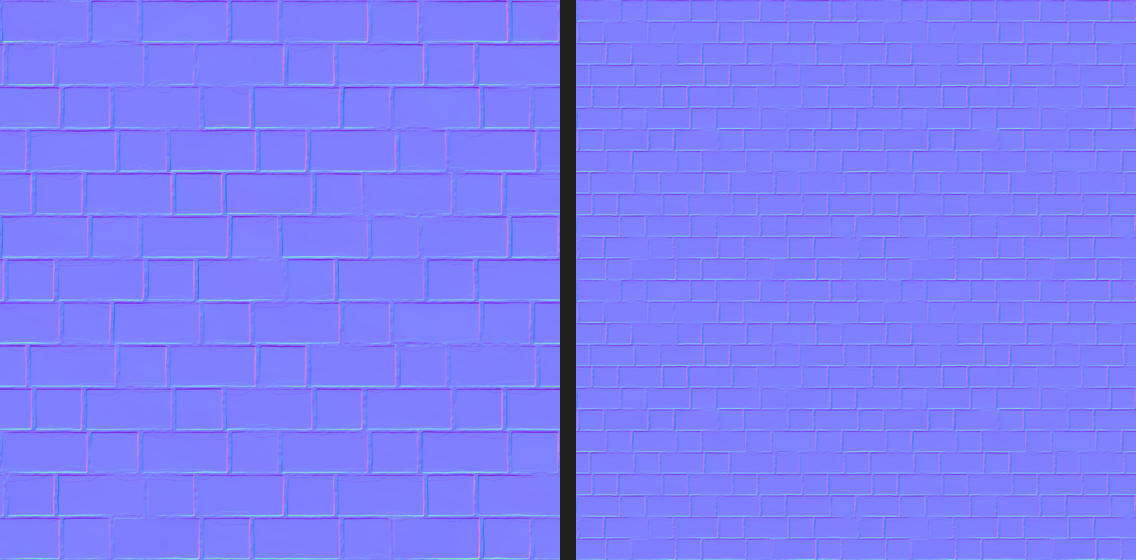
Left: one tile. Right: repeated 2 by 2.
Give the GLSL for this texture map, as a WebGL 2 fragment shader.

```glsl
#version 300 es
precision highp float;

uniform vec2 u_resolution;
out vec4 fragColor;

float hash(vec2 p) {
    vec3 q = fract(p.xyx * 0.1031);
    q += dot(q, q.yzx + 33.33);
    return fract((q.x + q.y) * q.z);
}

// Value noise that wraps over the unit square.
float noise(vec2 p, vec2 cells) {
    p *= cells;
    vec2 i = floor(p);
    vec2 f = fract(p);
    f = f * f * (3.0 - 2.0 * f);
    vec2 a = mod(i, cells);
    vec2 b = mod(i + 1.0, cells);
    return mix(mix(hash(a), hash(vec2(b.x, a.y)), f.x),
               mix(hash(vec2(a.x, b.y)), hash(b), f.x), f.y);
}

float roundedBox(vec2 p, vec2 halfSize, float radius) {
    vec2 q = abs(p) - halfSize + radius;
    return length(max(q, 0.0)) + min(max(q.x, q.y), 0.0) - radius;
}

float wallHeight(vec2 p) {
    // Slightly uneven edges
    vec2 wobble = vec2(noise(p, vec2(23.0, 37.0)), noise(p + 0.37, vec2(31.0, 26.0))) - 0.5;
    wobble += 0.4 * vec2(noise(p, vec2(90.0)), noise(p + 0.61, vec2(80.0))) - 0.2;
    vec2 w = p + wobble * vec2(0.0016, 0.0014);

    // Thirteen courses of alternating long and short bricks
    float course = (1.0 - w.y) * 13.0;
    float row = mod(floor(course), 13.0);
    float along = w.x * 4.0 - 0.4 * row;
    float pair = mod(floor(along), 4.0);
    float x = fract(along);
    float isShort = step(0.64, x);
    float center = mix(0.32, 0.82, isShort);
    float halfLength = mix(0.32, 0.18, isShort);
    vec2 local = vec2((x - center) / 4.0, (0.5 - fract(course)) / 13.0);
    vec2 id = vec2(pair * 2.0 + isShort + 5.0, row + 11.0);
    float seed = hash(id);
    vec2 halfSize = vec2(halfLength / 4.0 - 0.0021, 0.5 / 13.0 - 0.0008);
    halfSize -= vec2(0.0006, 0.0004) * seed;
    float d = roundedBox(local, halfSize, 0.0045);
    float brick = 1.0 - smoothstep(-0.0032, 0.0, d);

    // Rough mortar, shallower in places and leaning across upright joints
    float fill = noise(p + 0.19, vec2(17.0, 26.0));
    float mortar = -mix(0.0017, 0.0007, smoothstep(0.35, 0.9, fill));
    mortar += 0.0008 * (noise(p, vec2(150.0, 140.0)) - 0.5);
    float across = local.x - sign(local.x) * halfLength / 4.0;
    mortar += 0.12 * across * exp(-across * across / 0.00002);

    // Undulating, tilted faces with soft shoulders
    float face = 0.0022 * (noise(vec2(p.x + p.y, p.y - p.x), vec2(9.0, 6.0)) - 0.5);
    face += 0.0001 * noise(vec2(p.x + p.y, p.y), vec2(22.0, 60.0));
    vec2 tilt = vec2(hash(id + 31.0), hash(id + 57.0)) - 0.5;
    face += dot(local, tilt * vec2(0.024, 0.03));
    face -= 0.0003 * exp(min(d, 0.0) / 0.005);

    // Thin flakes along the upper and lower edges
    float edge = halfSize.y - abs(local.y);
    float reach = 0.023 * noise(p + 0.43, vec2(29.0, 26.0)) - 0.0085;
    reach += 0.003 * noise(p, vec2(110.0, 39.0));
    float flake = 1.0 - smoothstep(reach - 0.0024, reach, edge);
    face -= 0.0002 * flake * smoothstep(0.002, 0.007, reach);

    return mix(mortar, face, brick);
}

void main() {
    vec2 uv = gl_FragCoord.xy / u_resolution;
    vec2 e = vec2(0.0008, 0.0);
    vec2 slope = vec2(wallHeight(uv + e.xy) - wallHeight(uv - e.xy),
                      wallHeight(uv + e.yx) - wallHeight(uv - e.yx)) / (2.0 * e.x);

    // Tangent-space normal with green pointing down
    vec3 normal = normalize(vec3(-slope.x * 0.75, slope.y * 0.9, 1.0));
    fragColor = vec4(normal * 0.5 + 0.5, 1.0);
}
```
